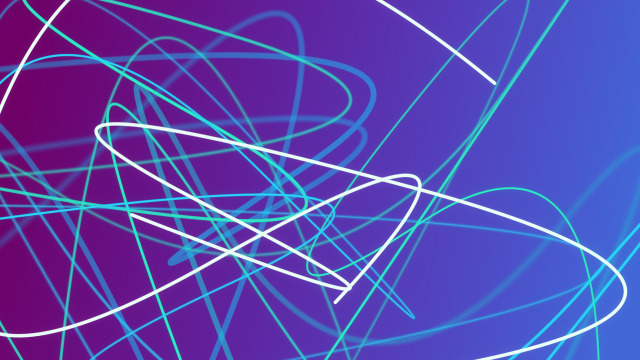
Write a WebGL 1 fragment shader that draws this background.

```glsl
precision highp float;
// Glowing light trails looping over a purple to blue gradient.
uniform vec2 u_resolution;

float hash(vec2 p) {
  vec3 q = fract(p.xyx * 0.1031);
  q += dot(q, q.yzx + 33.33);
  return fract((q.x + q.y) * q.z);
}

// Distance to a quadratic Bezier curve, and the parameter of the nearest point.
vec2 bezierDistance(vec2 pos, vec2 start, vec2 control, vec2 end) {
  vec2 a = control - start;
  vec2 b = start - 2.0 * control + end;
  vec2 d = start - pos;
  float inv = 1.0 / max(dot(b, b), 1e-5);
  float kx = inv * dot(a, b);
  float ky = inv * (2.0 * dot(a, a) + dot(d, b)) / 3.0;
  float p = ky - kx * kx;
  float q = kx * (2.0 * kx * kx - 3.0 * ky) + inv * dot(d, a);
  float h = q * q + 4.0 * p * p * p;
  vec2 t;
  if (h >= 0.0) {
    vec2 x = (vec2(1.0, -1.0) * sqrt(h) - q) * 0.5;
    vec2 root = sign(x) * pow(abs(x) + 1e-12, vec2(1.0 / 3.0));
    t = vec2(root.x + root.y - kx);
  } else {
    float z = sqrt(-p);
    float v = acos(clamp(q / (2.0 * p * z), -1.0, 1.0)) / 3.0;
    t = vec2(2.0 * cos(v), -1.732 * sin(v) - cos(v)) * z - kx;
  }
  t = clamp(t, 0.0, 1.0);
  float d0 = length(d + (2.0 * a + b * t.x) * t.x);
  float d1 = length(d + (2.0 * a + b * t.y) * t.y);
  return d0 < d1 ? vec2(d0, t.x) : vec2(d1, t.y);
}

// Control points swing from side to side, so the trails make long arcs and hairpins.
vec2 controlPoint(float trail, float k, float aspect) {
  float jitter = hash(vec2(trail + 3.0, k + 17.0));
  float across = fract(trail * 0.618 + k * 0.38 + 0.4 * jitter) * 1.7 - 0.35;
  float swing = hash(vec2(k + 41.0, trail + 7.0)) * 0.9;
  swing += mod(k, 2.0) < 0.5 ? -0.8 : 0.8;
  // Most trails begin and end outside the canvas.
  if (trail < 9.5 && (k < 0.5 || k > 3.5)) swing -= 1.8;
  vec2 point = mod(trail, 3.0) > 1.5 ? vec2(swing, across) : vec2(across, swing);
  return point * vec2(aspect, 1.0);
}

vec3 background(vec2 uv) {
  float t = clamp(uv.x + 0.12 * (0.5 - uv.y), 0.0, 1.0);
  vec3 plum = vec3(0.43, 0.0, 0.40);
  vec3 violet = vec3(0.375, 0.14, 0.70);
  vec3 blue = vec3(0.26, 0.40, 0.84);
  return mix(mix(plum, violet, t), mix(violet, blue, t), t);
}

void main() {
  vec2 uv = gl_FragCoord.xy / u_resolution;
  float aspect = u_resolution.x / u_resolution.y;
  vec2 pos = uv * vec2(aspect, 1.0);
  float pixel = 1.0 / u_resolution.y;
  vec3 color = background(uv);

  // Trails from back to front: blurred, then coloured, then white.
  for (int i = 0; i < 12; i++) {
    float trail = float(i);
    bool isFar = trail < 2.5;
    bool isWhite = trail > 9.5;
    float pick = hash(vec2(trail + 5.0, 2.0));
    float halfWidth = isWhite ? 0.0048 : isFar ? 0.008 : mix(0.0022, 0.0046, pick);
    float maxBlur = isWhite ? 0.001 : isFar ? 0.012 : 0.004;

    float cover = 0.0;
    float core = 0.0;
    float glow = 0.0;
    vec2 p0 = controlPoint(trail, 0.0, aspect);
    vec2 p1 = controlPoint(trail, 1.0, aspect);
    for (int k = 0; k < 3; k++) {
      vec2 p2 = controlPoint(trail, float(k) + 2.0, aspect);
      vec2 near = bezierDistance(pos, 0.5 * (p0 + p1), p1, 0.5 * (p1 + p2));
      // The trail drifts in and out of focus along its length.
      float drift = 0.5 + 0.5 * cos(1.6 * (float(k) + near.y) + 6.283 * pick);
      float blur = max(0.0012 + maxBlur * drift * drift, 0.7 * pixel);
      float edge = 1.0 - smoothstep(halfWidth - blur, halfWidth + blur, near.x);
      float strength = isWhite ? 1.0 : isFar ? 0.6 - 0.3 * drift : 1.0 - 0.45 * drift;
      cover = max(cover, edge * strength);
      core = max(core, (1.0 - smoothstep(0.0, halfWidth, near.x)) * strength);
      glow = max(glow, exp(-near.x / 0.008) * strength);
      p0 = p1;
      p1 = p2;
    }

    // Alternate cyan and mint, with blue in the distance.
    vec3 tint = mod(trail, 2.0) < 0.5 ? vec3(0.08, 0.80, 0.95) : vec3(0.10, 0.90, 0.74);
    if (isFar) tint = mix(tint, vec3(0.15, 0.62, 0.92), 0.5);
    if (isWhite) tint = vec3(0.91, 1.0, 0.96);
    color = mix(color, tint, 0.10 * glow);
    color = mix(color, tint, cover);
    color += (isFar ? 0.0 : 0.14) * core * (1.0 - color);
  }
  gl_FragColor = vec4(color, 1.0);
}
```
